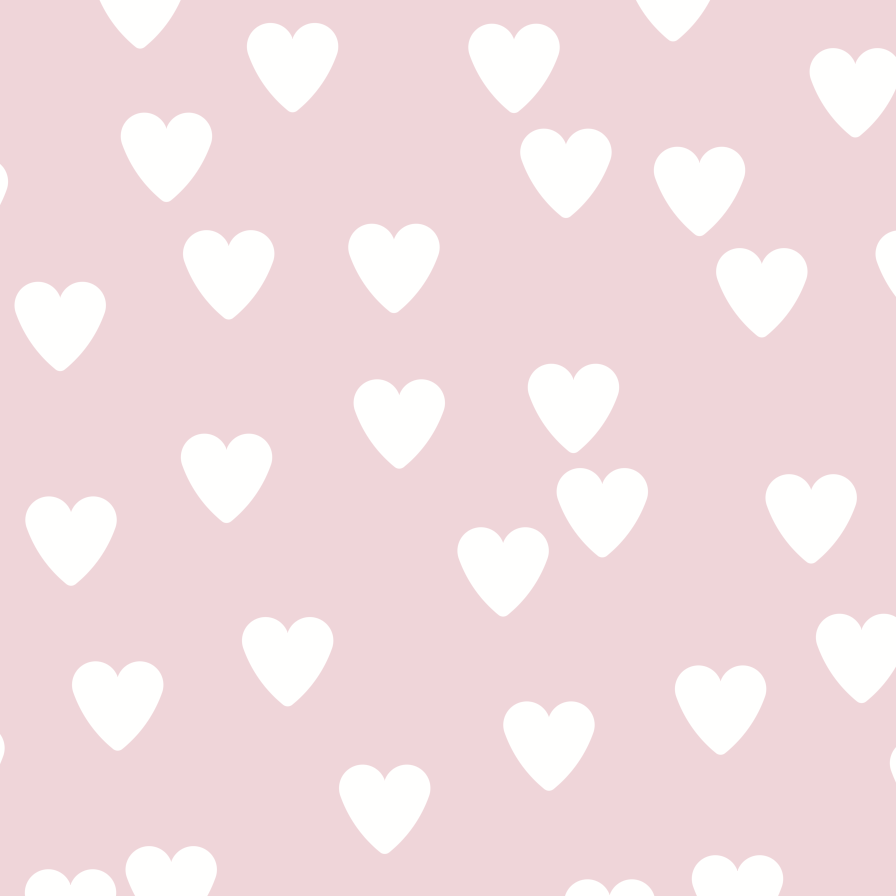
Write a WebGL 1 fragment shader that draws this pattern.

```glsl
precision highp float;
// Upright white hearts scattered loosely over flat pale pink.
// One heart sits in each cell of a tilted grid, shifted by a hash;
// its outline is a signed distance made of tangent circular arcs.

uniform vec2 u_resolution;

#define CELLS 5.17        // grid cells per canvas side
#define TILT 0.3          // grid rotation in radians
#define JITTER 0.44       // share of a cell a heart may wander
#define HEART_SIZE 0.051  // half width of a heart
#define GRID_SHIFT vec2(11.35, 7.6)
#define PINK vec3(0.937, 0.835, 0.851)
#define WHITE vec3(1.0, 1.0, 0.995)

vec2 hash2(vec2 p) {
  vec3 q = fract(p.xyx * vec3(0.1031, 0.1030, 0.0973));
  q += dot(q, q.yzx + 33.33);
  return fract((q.xx + q.yz) * q.zy);
}

float cross2(vec2 a, vec2 b) {
  return a.x * b.y - a.y * b.x;
}

// Signed distance to a heart spanning about -1..1 on both axes.
float heartDistance(vec2 p) {
  const vec2 lobe = vec2(0.485, 0.455);
  const vec2 tip = vec2(0.0, -0.825);
  const vec2 side = vec2(-1.6675, 1.2216);
  const float lobeRadius = 0.515;
  p.x = abs(p.x);

  // The side arc touches both the lobe circle and the small tip circle.
  float sideRadius = length(lobe - side) + lobeRadius;
  float tipRadius = sideRadius - length(tip - side);
  float notchY = lobe.y + sqrt(lobeRadius * lobeRadius - lobe.x * lobe.x);

  vec2 fromSide = p - side;
  if (p.y > lobe.y || cross2(lobe - side, fromSide) > 0.0) {
    float d = length(p - lobe) - lobeRadius;
    return p.x < lobe.x ? min(d, p.y - notchY) : d;
  }
  if (cross2(tip - side, fromSide) < 0.0) return length(p - tip) - tipRadius;
  return length(fromSide) - sideRadius;
}

// Distance to the nearest heart of the jittered grid, in canvas units.
float scatteredHearts(vec2 uv) {
  float c = cos(TILT), s = sin(TILT);
  vec2 grid = vec2(c * uv.x + s * uv.y, c * uv.y - s * uv.x) * CELLS + GRID_SHIFT;
  vec2 home = floor(grid);
  float nearest = 1.0;
  for (int j = -1; j <= 1; j++) {
    for (int i = -1; i <= 1; i++) {
      vec2 cell = home + vec2(float(i), float(j));
      vec2 center = cell + 0.5 + JITTER * (hash2(cell) - 0.5);
      vec2 offset = (grid - center) / CELLS;
      // Turn the offset back so that every heart stays upright.
      offset = vec2(c * offset.x - s * offset.y, s * offset.x + c * offset.y);
      nearest = min(nearest, heartDistance(offset / HEART_SIZE) * HEART_SIZE);
    }
  }
  return nearest;
}

void main() {
  float pixel = 1.0 / min(u_resolution.x, u_resolution.y);
  float d = scatteredHearts(gl_FragCoord.xy * pixel);
  float coverage = 1.0 - smoothstep(-0.7 * pixel, 0.7 * pixel, d);
  gl_FragColor = vec4(mix(PINK, WHITE, coverage), 1.0);
}
```
